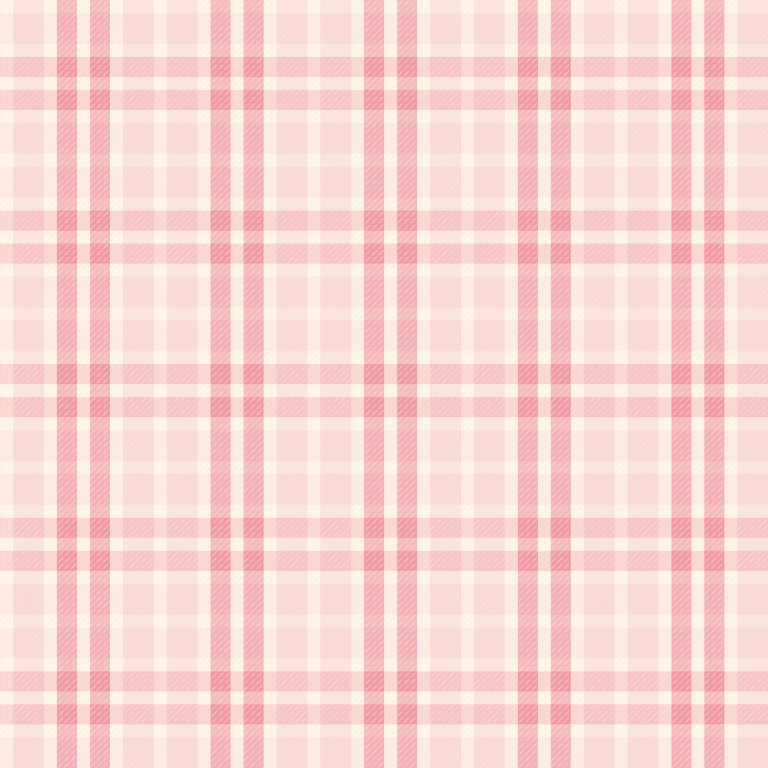
Write a Shadertoy shader that draws this pattern.

```glsl
// Woven pink tartan: mirrored stripes of rose, cream and blush run both ways,
// with the vertical threads blended more strongly than the horizontal ones.
// A grid of short diagonal stitches adds a twill texture; everything tiles.

const float REPEATS = 5.0;                      // tartan repeats per side
const float STITCHES = 120.0;                   // twill stitches per side
const vec2 CENTER = vec2(0.5436, 0.4564);       // mirror axis in a repeat
const vec4 EDGES = vec4(0.0423, 0.1725, 0.257, 0.458); // stripe edges from axis
const float WARP_WEIGHT = 0.65;                 // share of the vertical threads
const float STITCH_REACH = 0.33;                // half extent along the diagonal
const float STITCH_RADIUS = 0.10;
const float STITCH_STRENGTH = 0.46;

const vec3 CREAM = vec3(0.995, 0.963, 0.912);
const vec3 BLUSH = vec3(0.978, 0.852, 0.848);
const vec3 ROSE = vec3(0.943, 0.605, 0.648);
const vec3 STITCH = vec3(0.985, 0.895, 0.875);

float hash(vec2 p) {
    vec3 q = fract(vec3(p.xyx) * 0.1031);
    q += dot(q, q.yzx + 33.33);
    return fract((q.x + q.y) * q.z);
}

// Stripe colour at a distance from the mirror axis
vec3 stripe(float dist, float aa) {
    vec4 s = smoothstep(EDGES - aa, EDGES + aa, vec4(dist));
    vec3 color = mix(CREAM, ROSE, s.x);
    color = mix(color, CREAM, s.y);
    color = mix(color, BLUSH, s.z);
    return mix(color, CREAM, s.w);
}

// Coverage of one diagonal stitch per cell, with slightly uneven strength
float twill(vec2 uv, float pixel) {
    vec2 cell = uv * STITCHES;
    vec2 id = mod(floor(cell), STITCHES);
    vec2 p = fract(cell) - 0.5;
    float along = clamp(0.5 * (p.x + p.y), -STITCH_REACH, STITCH_REACH);
    float dist = length(p - along) - STITCH_RADIUS;
    float aa = 0.6 * pixel * STITCHES;
    return (1.0 - smoothstep(-aa, aa, dist)) * mix(0.7, 1.2, hash(id));
}

void mainImage(out vec4 fragColor, in vec2 fragCoord) {
    vec2 uv = fragCoord / iResolution.xy;
    float pixel = 1.0 / min(iResolution.x, iResolution.y);

    // Crossing stripes
    vec2 dist = abs(fract(uv * REPEATS - CENTER + 0.5) - 0.5);
    float aa = 0.6 * pixel * REPEATS;
    vec3 color = mix(stripe(dist.y, aa), stripe(dist.x, aa), WARP_WEIGHT);

    // Twill stitches
    color = mix(color, STITCH, STITCH_STRENGTH * twill(uv, pixel));
    fragColor = vec4(color, 1.0);
}
```
